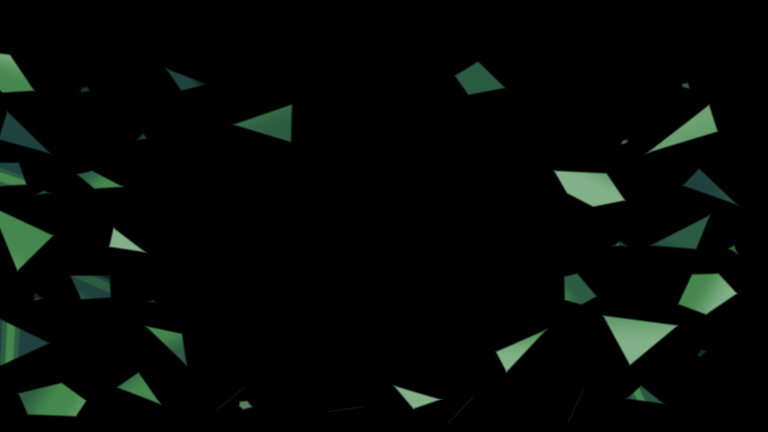
This background is drawn by a Shadertoy shader. Its source:

```glsl
const float TAU = 6.2831853;

float hash(vec2 p) {
    vec3 q = fract(p.xyx * 0.1031);
    q += dot(q, q.yzx + 33.33);
    return fract((q.x + q.y) * q.z);
}

// Plateaus of green glass, from near black to mint
vec3 glassRamp(float tone) {
    vec3 color = vec3(0.06, 0.13, 0.13);
    color = mix(color, vec3(0.12, 0.26, 0.25), smoothstep(0.3, 0.7, tone));
    color = mix(color, vec3(0.17, 0.36, 0.26), smoothstep(1.3, 1.7, tone));
    color = mix(color, vec3(0.27, 0.53, 0.30), smoothstep(2.2, 2.8, tone));
    return mix(color, vec3(0.51, 0.69, 0.53), smoothstep(3.0, 3.8, tone));
}

// Low-discrepancy scatter that leaves a clearing in the middle
vec2 shardCenter(float id) {
    vec2 q = fract(0.5 + id * vec2(0.75488, 0.56984));
    float y = mix(0.04, 0.9, q.y);
    float side = 2.0 * q.x - 1.04;
    float clearing = 0.42 * (1.0 - smoothstep(0.17, 0.34, abs(y - 0.48)));
    float x = sign(side) * mix(clearing, 1.0, pow(abs(side), 0.75));
    return vec2(0.5 + 0.5 * x, y);
}

// Corner on a tilted ellipse, so every shard stays convex
vec2 shardCorner(float id, float k, float count, float radius) {
    float jitter = 0.6 * hash(vec2(id, 20.0 + mod(k, count)));
    float angle = TAU * ((k + jitter) / count + hash(vec2(id, 11.0)));
    float squash = mix(0.35, 0.8, hash(vec2(id, 12.0)));
    float tilt = 1.2 * (hash(vec2(id, 13.0)) - 0.5);
    vec2 corner = radius * vec2(cos(angle), squash * sin(angle));
    return mat2(cos(tilt), sin(tilt), -sin(tilt), cos(tilt)) * corner;
}

float shardDistance(vec2 p, float id, float radius) {
    float pick = hash(vec2(id, 10.0));
    float count = 3.0 + floor(pick * pick * 3.0);
    float dist = -1.0;
    for (float k = 0.0; k < count; k++) {
        vec2 a = shardCorner(id, k, count, radius);
        vec2 edge = shardCorner(id, k + 1.0, count, radius) - a;
        dist = max(dist, dot(p - a, normalize(vec2(edge.y, -edge.x))));
    }
    return dist;
}

// Sloped tone, with a bright streak across some of the dark shards
vec3 shardColor(vec2 p, float id, float radius) {
    float base = 0.6 + 3.6 * fract(id * 0.618);
    float angle = TAU * hash(vec2(id, 14.0));
    float u = dot(p, vec2(cos(angle), sin(angle))) / radius;
    float slope = 2.0 * (hash(vec2(id, 15.0)) - 0.5);
    float offset = 0.8 * (hash(vec2(id, 16.0)) - 0.5);
    float streak = 1.0 - smoothstep(0.04, 0.32, abs(u - offset));
    float streaked = step(base, 1.8) * step(0.4, hash(vec2(id, 17.0)));
    return glassRamp(base + slope * u + 1.5 * streak * streaked);
}

float segmentDistance(vec2 p, vec2 dir, float halfLength) {
    float along = clamp(dot(p, dir), -halfLength, halfLength);
    return length(p - along * dir);
}

void mainImage(out vec4 fragColor, in vec2 fragCoord) {
    vec2 uv = fragCoord / iResolution.y;
    vec2 canvas = vec2(iResolution.x / iResolution.y, 1.0);
    vec3 color = vec3(0.0);

    // Faint scratches along the bottom
    for (float i = 0.0; i < 4.0; i++) {
        vec2 center = vec2(0.3 + 0.15 * i, 0.04 + 0.05 * hash(vec2(i, 3.0)));
        float angle = 1.3 * hash(vec2(i, 4.0));
        float dist = segmentDistance(uv - center * canvas, vec2(cos(angle), sin(angle)), 0.04);
        color += vec3(0.05, 0.07, 0.06) * (1.0 - smoothstep(0.0, 0.003, dist));
    }

    // Large shards first, then dim splinters
    for (float id = 1.0; id <= 35.0; id++) {
        bool splinter = id > 24.0;
        float size = hash(vec2(id, 9.0));
        float radius = splinter ? mix(0.006, 0.016, size) : mix(0.045, 0.105, size);
        vec2 p = uv - shardCenter(id) * canvas;
        if (length(p) > radius + 0.01) continue;
        float cover = smoothstep(0.0035, -0.0035, shardDistance(p, id, radius));
        vec3 tint = shardColor(p, id, radius) * (splinter ? 0.7 : 1.0);
        color = mix(color, tint, cover);
    }

    fragColor = vec4(color, 1.0);
}
```
